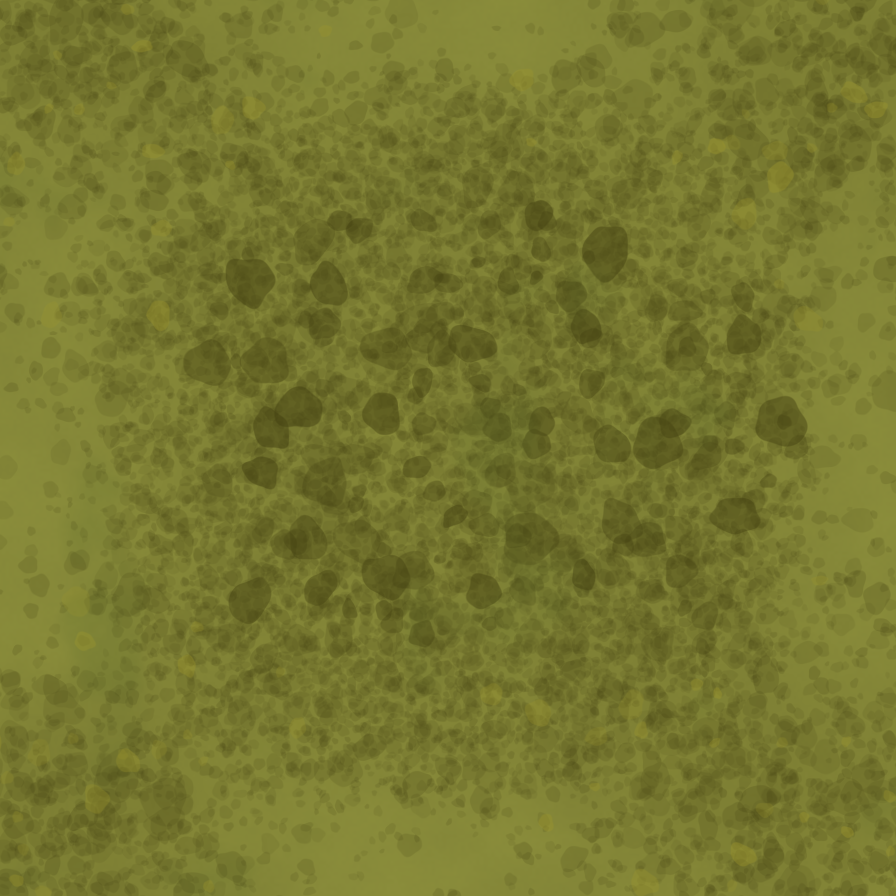
A WebGL 2 fragment shader for this texture:

```glsl
#version 300 es
precision highp float;
// Olive ground strewn with translucent, overlapping pebble-like cells.

uniform vec2 u_resolution;
out vec4 fragColor;

const vec3 GROUND = vec3(0.535, 0.545, 0.228);
const vec3 SHADOW = vec3(0.265, 0.255, 0.065);
const vec3 MOSS = vec3(0.36, 0.42, 0.16);
const vec3 YELLOW = vec3(0.62, 0.59, 0.17);
const float EDGE = 0.0012;    // half width of a soft rim
const float WARP = 0.004;     // wobble of the outlines
const float MOTTLE = 0.035;   // broad tone variation
const float GRAIN = 0.012;    // fine tone variation
const float TAU = 6.2831853;

vec4 hash4(vec2 p) {
    vec4 q = fract(p.xyxy * vec4(0.1031, 0.1030, 0.0973, 0.1099));
    q += dot(q, q.wzxy + 33.33);
    return fract((q.xxyz + q.yzzw) * q.zywx);
}

float noise(vec2 p) {
    vec2 i = floor(p), f = fract(p);
    f = f * f * (3.0 - 2.0 * f);
    float low = mix(hash4(i).x, hash4(i + vec2(1, 0)).x, f.x);
    float high = mix(hash4(i + vec2(0, 1)).x, hash4(i + 1.0).x, f.x);
    return mix(low, high, f.y);
}

float fbm(vec2 p) {
    float sum = 0.0, amp = 0.5;
    for (int i = 0; i < 4; i++) {
        sum += amp * noise(p);
        p = p * 2.03 + 17.3;
        amp *= 0.5;
    }
    return sum;
}

float glow(vec2 p, vec2 centre, vec2 size) {
    vec2 d = (p - centre) / size;
    return exp(-dot(d, d));
}

// Densities: x = large central cells, y = fine speckle, z = outer clusters.
vec3 zones(vec2 p) {
    vec2 c = abs(p - vec2(0.545, 0.527)) / vec2(0.345, 0.25);
    float core = 1.0 - smoothstep(0.88, 1.04, pow(dot(c * c, c), 1.0 / 3.0));
    float disc = 1.0 - smoothstep(0.75, 1.2, length((p - vec2(0.51, 0.51)) / vec2(0.42, 0.41)));
    float corners = glow(p, vec2(0.12, 0.94), vec2(0.17, 0.12))
                  + glow(p, vec2(0.93, 0.91), vec2(0.18, 0.15))
                  + glow(p, vec2(0.10, 0.10), vec2(0.18, 0.14))
                  + glow(p, vec2(0.86, 0.11), vec2(0.19, 0.14));
    float clearing = glow(p, vec2(0.50, 0.97), vec2(0.22, 0.09))
                   + glow(p, vec2(0.47, 0.04), vec2(0.19, 0.09))
                   + glow(p, vec2(0.04, 0.44), vec2(0.11, 0.18))
                   + glow(p, vec2(0.97, 0.50), vec2(0.09, 0.20));
    float open = 1.0 - 0.8 * min(clearing, 1.0);
    return vec3(core, (0.12 + 0.88 * disc) * open, (0.18 + corners) * open);
}

// Rounded, slightly angular cell with a rotated, stretched outline.
float cellShape(vec2 d, float radius, vec4 h) {
    float turn = h.x * TAU;
    d = mat2(cos(turn), -sin(turn), sin(turn), cos(turn)) * d;
    d.x *= 1.0 + 0.45 * h.y;
    float angle = atan(d.y, d.x + 1e-6);
    radius *= 1.0 + 0.07 * sin(3.0 * angle + h.z * TAU) + 0.04 * sin(5.0 * angle + h.w * TAU);
    return 1.0 - smoothstep(-EDGE, EDGE, length(d) - radius);
}

// Light passing one scattered layer; radii are in grid units.
float layer(vec2 p, float scale, vec2 radii, vec3 weights, float opacity, float seed) {
    vec2 home = floor(p * scale);
    float light = 1.0;
    for (int y = -1; y <= 1; y++)
    for (int x = -1; x <= 1; x++) {
        vec2 id = home + vec2(x, y);
        vec4 h = hash4(id + seed);
        vec4 k = hash4(id + seed + 71.7);
        vec2 centre = (id + 0.08 + 0.84 * h.xy) / scale;
        float radius = mix(radii.x, radii.y, h.z * h.z) / scale;
        if (length(p - centre) > radius * 1.15 + EDGE) continue;
        float present = step(h.w, dot(zones(centre), weights));
        light *= 1.0 - present * opacity * (0.65 + 0.7 * k.w) * cellShape(p - centre, radius, k);
    }
    return light;
}

void main() {
    vec2 uv = gl_FragCoord.xy / u_resolution;
    vec2 p = uv + WARP * (vec2(noise(uv * 55.0), noise(uv * 55.0 + 40.0)) - 0.5);
    vec3 zone = zones(uv);

    // Fine speckle, outer clusters, then the large central cells.
    float light = 1.0;
    for (int i = 0; i < 4; i++) {
        float n = float(i);
        light *= layer(p, 37.0 + 15.0 * n, vec2(0.26, 0.62), vec3(0.0, 0.85, 0.25), 0.14, 100.0 + 37.0 * n);
    }
    for (int i = 0; i < 3; i++) {
        float n = float(i);
        light *= layer(p, 20.0 + 11.0 * n, vec2(0.25, 0.60), vec3(0.0, 0.15, 0.75), 0.16, 311.0 + 53.0 * n);
    }
    light *= layer(p, 15.5, vec2(0.24, 0.47), vec3(0.88, 0.0, 0.0), 0.38, 520.0);
    light *= layer(p, 27.0, vec2(0.22, 0.46), vec3(0.42, 0.0, 0.0), 0.30, 613.0);

    // Broad stains and faint yellow cells in the outer ground.
    light *= 1.0 - 0.14 * min(zone.z, 1.0) - 0.07 * zone.y;
    float yellow = 1.0 - layer(p, 26.0, vec2(0.15, 0.45), vec3(-0.3, 0.0, 0.32), 0.30, 737.0);
    vec3 color = mix(SHADOW, GROUND, light);
    color = mix(color, MOSS, 0.22 * smoothstep(0.55, 0.8, fbm(uv * 9.0 + 5.0)));
    color = mix(color, YELLOW, yellow);
    color *= 1.0 + MOTTLE * (fbm(uv * 14.0) - 0.47) * 2.0 + GRAIN * (noise(uv * 240.0) - 0.5);
    fragColor = vec4(color, 1.0);
}
```
